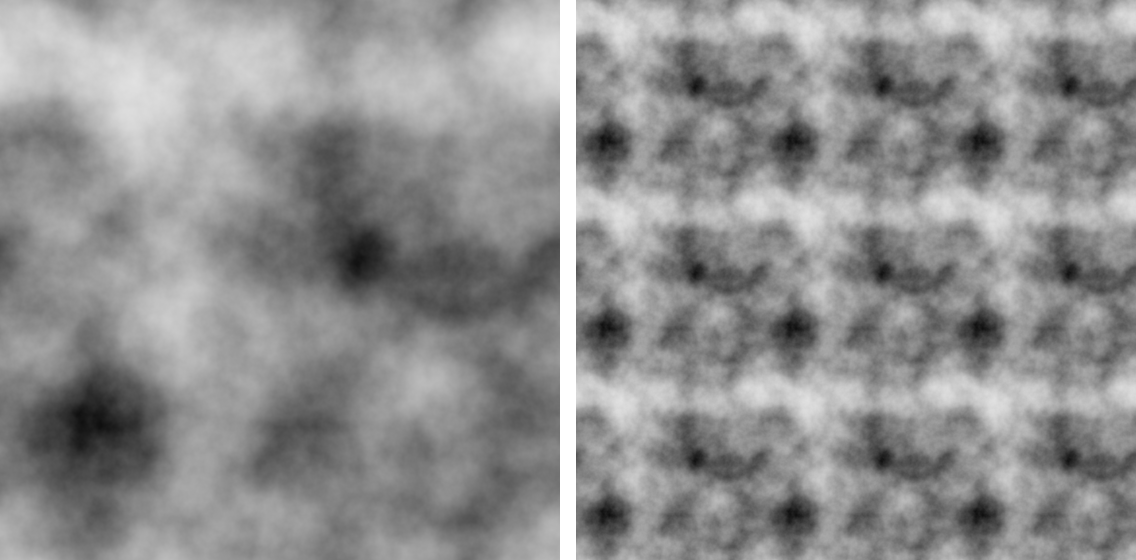
Left, the tile; right, the same tile 3 across and 3 down.
Reproduce this texture procedurally as a WebGL 1 fragment shader.

```glsl
precision highp float;

uniform vec2 u_resolution;

const float BASE_CELLS = 3.0;   // whole cells across the canvas, first octave
const int   OCTAVES    = 7;
const float GAIN       = 0.49;  // amplitude ratio between octaves
const float MEAN_GREY  = 0.557;
const float CONTRAST   = 0.55;
const float SKEW       = 0.32;  // deepens the darks, holds back the lights
const float VARIANCE   = 0.061; // of the summed noise, keeps the mean in place
const float SEED       = 17.0;
const float TAU        = 6.2831853;

float hash(vec3 p) {
    p = fract(p * vec3(0.1031, 0.1030, 0.0973));
    p += dot(p, p.yzx + 33.33);
    return fract((p.x + p.y) * p.z);
}

// Unit gradient at a lattice point, wrapped to the period
vec2 gradient(vec2 cell, float period, float seed) {
    vec2 wrapped = floor(mod(cell + 0.5, period));
    float angle = TAU * hash(vec3(wrapped, seed));
    return vec2(cos(angle), sin(angle));
}

float gradientNoise(vec2 p, float period, float seed) {
    vec2 cell = floor(p);
    vec2 f = p - cell;
    vec2 blend = f * f * f * (f * (f * 6.0 - 15.0) + 10.0);
    vec2 e = vec2(1.0, 0.0);
    float a = dot(gradient(cell, period, seed), f);
    float b = dot(gradient(cell + e.xy, period, seed), f - e.xy);
    float c = dot(gradient(cell + e.yx, period, seed), f - e.yx);
    float d = dot(gradient(cell + e.xx, period, seed), f - e.xx);
    return mix(mix(a, b, blend.x), mix(c, d, blend.x), blend.y);
}

// Octaves are shifted so that their lattices do not line up
float cloudNoise(vec2 uv) {
    float sum = 0.0;
    float amplitude = 1.0;
    float period = BASE_CELLS;
    for (int i = 0; i < OCTAVES; i++) {
        float seed = SEED + 7.0 * float(i);
        vec2 shift = vec2(hash(vec3(1.0, 5.0, seed)), hash(vec3(9.0, 2.0, seed)));
        sum += amplitude * gradientNoise(uv * period + shift, period, seed);
        amplitude *= GAIN;
        period *= 2.0;
    }
    return sum;
}

void main() {
    vec2 uv = gl_FragCoord.xy / u_resolution;
    // Axes swapped so that the broad bands of this seed lie across
    float cloud = cloudNoise(uv.yx);
    cloud -= SKEW * (cloud * cloud - VARIANCE);
    float grey = clamp(MEAN_GREY + CONTRAST * cloud, 0.0, 1.0);
    gl_FragColor = vec4(vec3(grey), 1.0);
}
```
